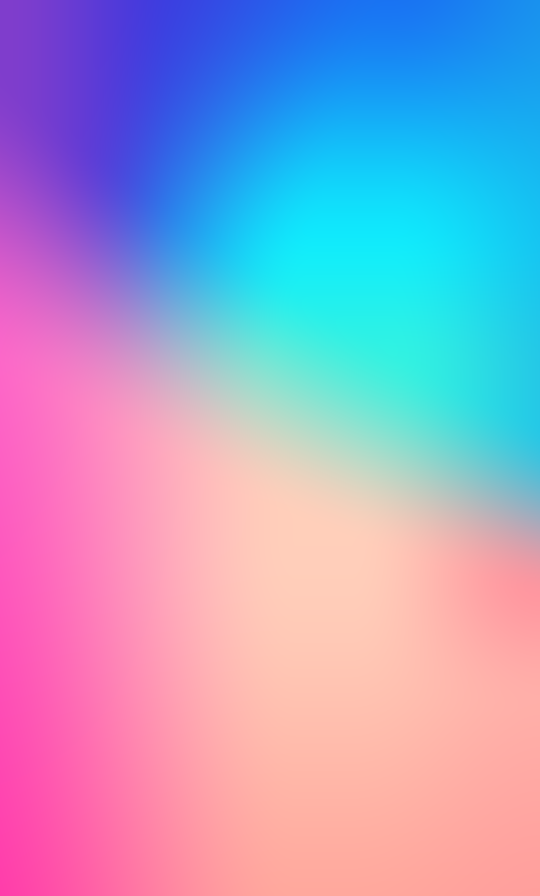
Give the GLSL for this background, as a Shadertoy shader.

```glsl
// Soft blurred gradient: violet, blue and cyan above a curved edge, pink and peach below.

// Smooth 0-1 ramp from a to b; a may exceed b.
float ramp(float a, float b, float v) {
    float t = clamp((v - a) / (b - a), 0.0, 1.0);
    return t * t * (3.0 - 2.0 * t);
}

// Upper field: blue sinks into cyan and aqua, with violet on the left.
vec3 coolField(vec2 p) {
    vec3 col = mix(vec3(0.10, 0.44, 0.95), vec3(0.06, 0.93, 0.99), ramp(1.03, 0.70, p.y));
    col = mix(col, vec3(0.20, 0.95, 0.88), ramp(0.75, 0.58, p.y));
    col = mix(col, vec3(0.10, 0.66, 0.92), 0.65 * ramp(0.72, 1.08, p.x));
    col = mix(col, vec3(0.25, 0.22, 0.87), ramp(0.72, 0.20, p.x + 0.5 * (1.0 - p.y)));
    return mix(col, vec3(0.50, 0.24, 0.80), ramp(0.33, 0.0, p.x));
}

// Lower field: hot pink on the left, pale peach glow, coral on the right.
vec3 warmField(vec2 p) {
    vec3 pink = mix(vec3(1.0, 0.21, 0.67), vec3(0.99, 0.38, 0.79), clamp(p.y / 0.6, 0.0, 1.0));
    vec3 peach = mix(vec3(1.0, 0.64, 0.60), vec3(1.0, 0.81, 0.73), ramp(-0.1, 0.4, p.y));
    vec3 col = mix(pink, peach, ramp(-0.1, 0.55, p.x));
    float coral = ramp(0.65, 1.0, p.x) * mix(0.35, 0.9, ramp(0.2, 0.36, p.y));
    return mix(col, vec3(1.0, 0.56, 0.61), coral);
}

void mainImage(out vec4 fragColor, in vec2 fragCoord) {
    vec2 p = fragCoord / iResolution.xy;

    // The edge falls to the right and grows tighter there.
    float edge = 0.75 - 0.42 * p.x + 0.10 * p.x * p.x;
    float blur = mix(0.17, 0.10, p.x);
    float cool = ramp(edge - blur, edge + blur, p.y);

    fragColor = vec4(mix(warmField(p), coolField(p), cool), 1.0);
}
```
